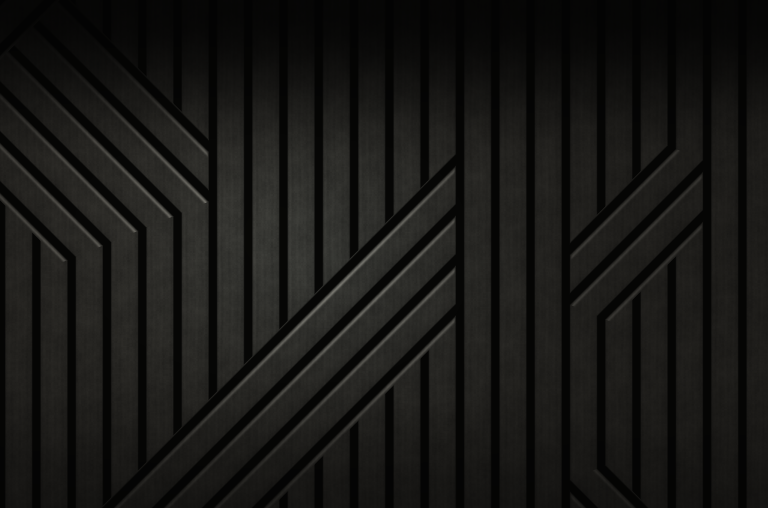
This background is drawn by a WebGL 1 fragment shader. Its source:

```glsl
precision highp float;
uniform vec2 u_resolution;

const float PLANKS_ACROSS = 21.756;
const float FOLD_SLOPE = 0.4142;
const vec3 GROOVE_COLOR = vec3(0.022, 0.022, 0.018);
const vec3 WARM_PLANK = vec3(1.04, 1.0, 0.91);
const vec3 COOL_PLANK = vec3(0.99, 1.0, 0.93);
const vec3 RIM_COLOR = vec3(0.29, 0.285, 0.27);

vec2 hash2(vec2 p) {
  return fract(sin(vec2(dot(p, vec2(127.1, 311.7)), dot(p, vec2(269.5, 183.3)))) * 4375.85);
}

// Distance to the nearest scattered cell point
float cellular(vec2 p) {
  vec2 cell = floor(p);
  float nearest = 2.0;
  for (int j = -1; j <= 1; j++) {
    for (int i = -1; i <= 1; i++) {
      vec2 c = cell + vec2(float(i), float(j));
      nearest = min(nearest, length(c + hash2(c) - p));
    }
  }
  return nearest;
}

float within(float v, float lo, float hi, float blur) {
  return smoothstep(lo - blur, lo + blur, v) * (1.0 - smoothstep(hi - blur, hi + blur, v));
}

// Positive above a mitre line through the given corner
float aboveFold(vec2 p, vec2 corner, float slope, float blur) {
  return smoothstep(-blur, blur, p.y - corner.y - slope * (p.x - corner.x));
}

float grooveDark(float d, float blur) {
  return 1.0 - smoothstep(0.11 - blur, 0.13 + blur, abs(d));
}

// x: groove darkness, y: lit rim, z: soft shadow; grooves lie on whole numbers
vec3 grooves(float q, float rim, float blur) {
  float d = fract(q + 0.5) - 0.5;
  float edge = (d - 0.19) / 0.045;
  return vec3(grooveDark(d, blur), rim * exp(-edge * edge), exp(-abs(d) * 7.0));
}

// Lays slanted planks over the surface, closed by upright grooves at both sides
vec3 addSlant(vec3 surface, float mask, float q, float x, vec2 sides, float blur) {
  vec3 slant = grooves(q, 1.0, blur);
  float side = min(abs(x - sides.x), abs(x - sides.y));
  slant.x = max(slant.x, grooveDark(side, blur));
  slant.y *= smoothstep(0.1, 0.2, side);
  return mix(surface, slant, mask);
}

float bandMask(float q, float count, float x, vec2 sides, float blur) {
  return within(q, -0.15, count + 0.27, blur) * within(x, sides.x, sides.y, blur);
}

float glow(vec2 p, vec2 center, vec2 size) {
  vec2 d = (p - center) / size;
  return exp(-dot(d, d));
}

void main() {
  float blur = 0.6 * PLANKS_ACROSS / u_resolution.x;
  vec2 p = gl_FragCoord.xy * PLANKS_ACROSS / u_resolution.x - vec2(0.03, 0.0);
  float rising = (p.x - p.y) * 0.70711;
  float falling = -(p.x + p.y) * 0.70711;

  // Upright planks
  vec3 surface = grooves(p.x, 0.07, blur);

  // Left chevrons and their upper corner
  vec2 sides = vec2(-2.0, 6.0);
  float q = falling + 11.41;
  float mask = bandMask(q, 5.0, p.x, sides, blur)
    * aboveFold(p, vec2(2.0, 7.07), FOLD_SLOPE, blur);
  surface = addSlant(surface, mask, q, p.x, sides, blur);
  q = rising + 9.2;
  mask = within(q, -3.0, 0.2, blur);
  surface = addSlant(surface, mask, q, p.x, sides, blur);

  // Long central diagonals
  sides = vec2(-2.0, 13.0);
  q = rising - 2.14;
  mask = bandMask(q, 3.0, p.x, sides, blur);
  surface = addSlant(surface, mask, q, p.x, sides, blur);

  // Right diagonals, folded at both ends
  sides = vec2(16.0, 20.0);
  q = rising - 6.21;
  mask = bandMask(q, 2.0, p.x, sides, blur)
    * (1.0 - aboveFold(p, vec2(19.0, 10.22), -FOLD_SLOPE, blur))
    * aboveFold(p, vec2(17.0, 5.39), -FOLD_SLOPE, blur);
  surface = addSlant(surface, mask, q, p.x, sides, blur);

  // Lower right fold
  sides = vec2(16.0, 23.0);
  q = falling + 12.84;
  mask = bandMask(q, 1.0, p.x, sides, blur)
    * (1.0 - aboveFold(p, vec2(17.0, 1.16), FOLD_SLOPE, blur));
  surface = addSlant(surface, mask, q, p.x, sides, blur);

  // Broad light, fading toward the top and bottom
  float center = glow(p, vec2(9.0, 7.2), vec2(5.5, 4.6));
  float light = 0.115 + 0.085 * center + 0.03 * glow(p, vec2(3.0, 8.0), vec2(4.0, 5.0));
  light += 0.025 * glow(p, vec2(7.6, 8.0), vec2(1.8, 2.2));
  light *= mix(0.2, 1.0, smoothstep(0.3, 4.6, 14.35 - p.y));
  light *= mix(0.68, 1.0, smoothstep(-0.5, 4.0, p.y));

  // Worn metal: blotches, brushed streaks and fine grain
  float wear = 0.16 * (cellular(p * 1.3) - 0.5) + 0.1 * (cellular(p * 5.0) - 0.5);
  wear += 0.025 * sin(p.x * 31.0 + sin(p.y * 0.7)) + 0.02 * sin(p.x * 57.0 + sin(p.y * 1.9));
  wear += 0.07 * (hash2(floor(p * 23.5)).x - 0.5);

  vec3 plank = mix(WARM_PLANK, COOL_PLANK, center) * light * (1.0 + wear);
  plank *= 1.0 - 0.3 * surface.z;
  vec3 color = mix(plank, GROOVE_COLOR * (0.5 + 3.0 * light), surface.x);
  color += RIM_COLOR * surface.y * (1.0 - surface.x) * light * light * 22.0;
  gl_FragColor = vec4(color, 1.0);
}
```
